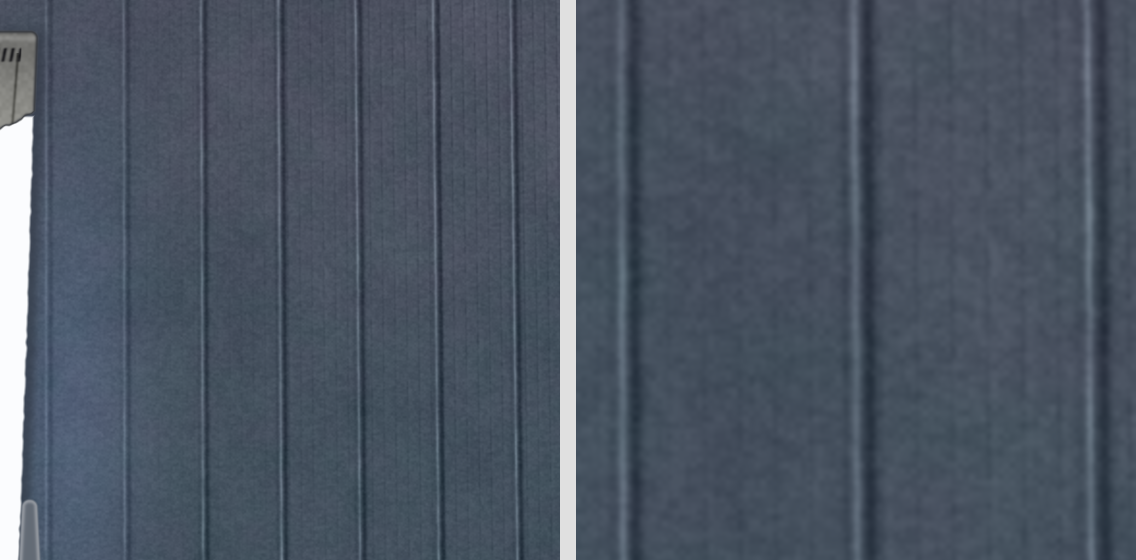
Left, the full canvas; right, a detail of the centre.
This texture is drawn by a WebGL 1 fragment shader. Its source:

```glsl
precision highp float;
// Blue-grey vertical cladding: evenly spaced, slightly fanned board seams with
// fine ribs, mottled tint and coarse grain. A bright gap with two grey clips runs
// down the left side. Seams come from fract, clips from distance functions.

uniform vec2 u_resolution;

#define FIRST_SEAM 0.0825
#define PITCH_BOTTOM 0.1402
#define PITCH_TOP 0.1381
#define RIBS_PER_BOARD 6.6
#define RIB_DEPTH 0.030
#define RIDGE_WIDTH 0.0027
#define GROOVE_WIDTH 0.0046
#define GRAIN 0.062
#define MOTTLE 0.034
#define GAP_TOP 0.792

float hash(vec2 p) {
  vec3 q = fract(vec3(p.xyx) * 0.1031);
  q += dot(q, q.yzx + 33.33);
  return fract((q.x + q.y) * q.z);
}

float noise(vec2 p) {
  vec2 i = floor(p), f = fract(p);
  f = f * f * (3.0 - 2.0 * f);
  return mix(mix(hash(i), hash(i + vec2(1, 0)), f.x),
             mix(hash(i + vec2(0, 1)), hash(i + vec2(1, 1)), f.x), f.y);
}

float roundBox(vec2 p, vec2 halfSize, float r) {
  vec2 d = abs(p) - halfSize + r;
  return length(max(d, 0.0)) + min(max(d.x, d.y), 0.0) - r;
}

float bell(float d, float width) {
  return exp(-d * d / (width * width));
}

// Antialiased coverage of a signed distance
float fill(float d, float soft) {
  return 1.0 - smoothstep(-soft, soft, d);
}

// Broad tint: mauve at the top, teal low right, bluer sheen low left
vec3 paint(vec2 uv) {
  vec3 teal = vec3(0.262, 0.314, 0.364);
  vec3 mauve = vec3(0.300, 0.322, 0.378);
  vec3 sheen = vec3(0.045, 0.058, 0.095);
  float cloud = noise(uv * vec2(5.0, 4.0) + 7.0) - 0.5;
  vec3 col = mix(teal, mauve, smoothstep(0.1, 1.0, uv.y + 0.35 * cloud));
  vec2 s = (uv - vec2(0.12, 0.28)) / vec2(0.13, 0.48);
  col += sheen * exp(-dot(s, s));
  float mottle = 0.6 * noise(uv * vec2(14.0, 11.0)) + 0.4 * noise(uv * vec2(38.0, 30.0));
  float hue = noise(uv * 22.0 + 31.0) - 0.5;
  return col + 0.020 * cloud + MOTTLE * (mottle - 0.5) + 0.014 * hue * vec3(1.0, -0.5, 0.4);
}

vec3 cladding(vec2 uv) {
  float pitch = mix(PITCH_BOTTOM, PITCH_TOP, uv.y);
  float board = (uv.x - FIRST_SEAM) / pitch;
  float seamId = floor(board + 0.5);
  float d = (board - seamId) * pitch + 0.0008 * (noise(vec2(seamId * 9.0, uv.y * 40.0)) - 0.5);
  vec3 col = paint(uv);

  // Fine dotted ribs, clearer towards the top right
  float rib = (fract(board * RIBS_PER_BOARD) - 0.5) * pitch / RIBS_PER_BOARD;
  float clarity = mix(0.2, 1.0, smoothstep(0.1, 0.9, uv.x)) * mix(0.5, 1.0, uv.y);
  float broken = 0.3 + 1.2 * noise(vec2(floor(board * RIBS_PER_BOARD) * 5.0, uv.y * 85.0));
  col -= RIB_DEPTH * clarity * broken * (bell(rib, 0.0020) - 0.45 * bell(rib - 0.0045, 0.0025));

  // Two scales of grain, slanted into short dabs
  vec2 dab = vec2(uv.x + 0.45 * uv.y, uv.y - 0.25 * uv.x);
  float grain = 0.6 * noise(dab * vec2(135.0, 175.0)) + 0.4 * noise(uv * 290.0 + 17.0);
  col += GRAIN * (grain - 0.5);

  // Each seam: lit ridge with a dark groove on its right
  float wear = 0.65 + 0.7 * noise(vec2(seamId * 13.0, uv.y * 24.0));
  float strength = mix(0.5, 1.0, smoothstep(0.0, 3.0, seamId));
  col += vec3(0.108, 0.116, 0.118) * strength * wear * bell(d, RIDGE_WIDTH);
  col -= vec3(0.115, 0.118, 0.120) * strength * bell(d - 0.0080, GROOVE_WIDTH);
  col -= 0.026 * strength * bell(d + 0.0062, 0.0035);
  return col;
}

// Upper clip: bevelled body, vertical fold and three slanted slots
vec3 upperClip(vec2 uv, float d) {
  vec3 col = mix(vec3(0.43, 0.43, 0.42), vec3(0.56, 0.56, 0.54), smoothstep(0.95, 0.78, uv.y));
  col += 0.10 * bell(uv.y - 0.932, 0.006);
  col -= 0.20 * bell(uv.x - 0.028 - 0.08 * (uv.y - 0.85), 0.003) * step(uv.y, 0.905);
  float slot = abs(fract((uv.x - 0.2 * (uv.y - 0.9)) / 0.014) - 0.5) * 0.014;
  float slotArea = fill(abs(uv.y - 0.902) - 0.012, 0.003) * fill(uv.x - 0.038, 0.002);
  col = mix(col, vec3(0.12, 0.12, 0.13), slotArea * bell(slot, 0.0035));
  col += 0.05 * (noise(uv * 150.0) - 0.5);
  return mix(col, vec3(0.20, 0.21, 0.23), 0.85 * bell(d + 0.001, 0.0035));
}

void main() {
  vec2 uv = gl_FragCoord.xy / u_resolution;
  float soft = 1.0 / min(u_resolution.x, u_resolution.y);
  vec3 col = cladding(uv);

  // Shaded board edge beside the bright gap
  float edge = 0.033 + 0.040 * uv.y - 0.008 * uv.y * uv.y;
  edge += 0.0022 * (noise(vec2(3.0, uv.y * 90.0)) - 0.5);
  float shade = fill(uv.x - edge - 0.016, 0.012) * smoothstep(0.97, 0.92, uv.y);
  col = mix(col, vec3(0.19, 0.22, 0.27), 0.65 * shade);
  float gap = max(uv.x - edge, uv.y - GAP_TOP);
  col = mix(col, vec3(0.985, 0.99, 0.995), fill(gap, 0.0012 + soft));

  // Upper clip with a sloped, ragged lower end
  float lean = 0.04 * (uv.y - 0.86);
  float clip = roundBox(uv - vec2(lean, 0.855), vec2(0.065, 0.090), 0.014);
  float ragged = 0.768 + 0.5 * uv.x + 0.006 * (noise(uv * 110.0) - 0.5);
  clip = max(clip, ragged - uv.y);
  col = mix(col, upperClip(uv, clip), fill(clip, 1.5 * soft));

  // Lower clip with a pale rim, widening downwards
  float tab = roundBox(uv - vec2(0.053, 0.0), vec2(0.019 - 0.05 * uv.y, 0.108), 0.013);
  vec3 tabCol = mix(vec3(0.39, 0.42, 0.46), vec3(0.56, 0.58, 0.61), bell(tab + 0.003, 0.004));
  col = mix(col, tabCol, fill(tab, 1.5 * soft));

  gl_FragColor = vec4(clamp(col, 0.0, 1.0), 1.0);
}
```
